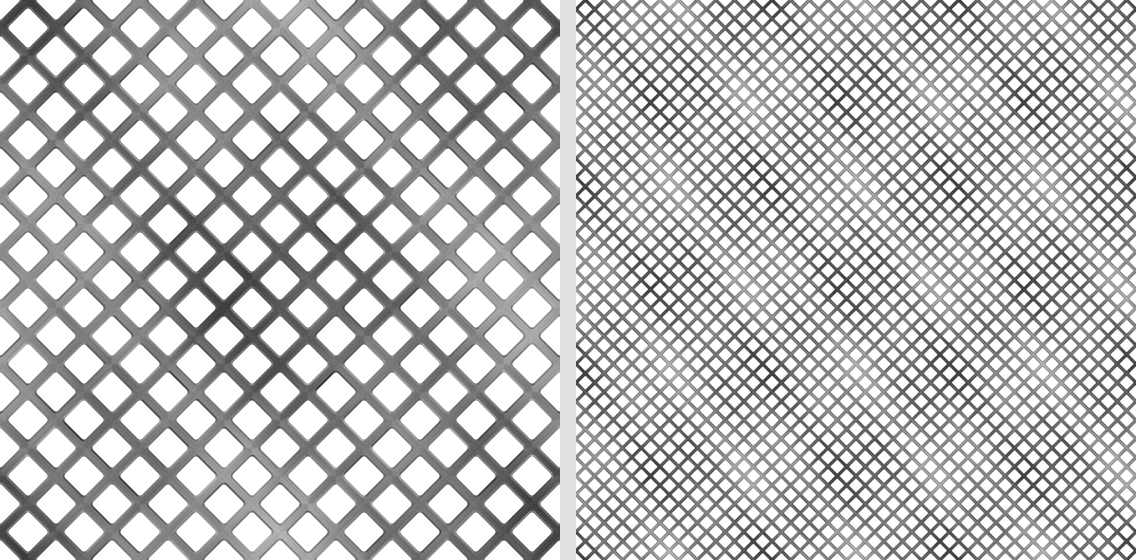
Left: one tile. Right: repeated 3 by 3.
Reproduce this texture procedurally as a WebGL 2 fragment shader.

```glsl
#version 300 es
precision highp float;

uniform vec2 u_resolution;
out vec4 fragColor;

#define REPEATS 10.0        // diamonds across and down
#define HOLE_HALF 0.371     // half side of a hole, in lattice steps
#define HOLE_RADIUS 0.078   // corner rounding of a hole
#define RIM_WIDTH 0.05      // bevel around each hole
#define RIM_REFLECT 0.20    // how far the bevel looks into the reflection
#define RIM_VARIATION 0.13  // bevel change from hole to hole
#define METAL_TONE 0.465
#define METAL_CONTRAST 1.0
#define BRUSH_AMOUNT 0.012
#define BACKDROP vec3(1.0)

const float TAU = 6.2831853;

float hash(vec2 cell) {
    vec3 v = fract(vec3(cell.xyx) * vec3(0.1031, 0.1030, 0.0973));
    v += dot(v, v.yzx + 33.33);
    return fract((v.x + v.y) * v.z);
}

// Broad reflection: whole-numbered waves keep it periodic
float reflection(vec2 p) {
    float waves = -0.085 * cos(TAU * (p.x + p.y))
                  - 0.075 * cos(TAU * (p.x - p.y))
                  - 0.060 * cos(TAU * (3.0 * p.x + 2.0 * p.y - 0.19))
                  + 0.025 * sin(TAU * (4.0 * p.x - 5.0 * p.y + 0.3));
    return METAL_TONE + METAL_CONTRAST * waves;
}

// Turns between canvas axes and the diagonal lattice
vec2 diagonal(vec2 v) {
    return vec2(v.x + v.y, v.x - v.y);
}

// Flat top of the bars, brushed along their length
float faceTone(vec2 p, vec2 lattice, float alongB) {
    vec2 direction = mix(vec2(1.0, 1.0), vec2(1.0, -1.0), alongB);
    float across = mix(lattice.y, lattice.x, alongB);
    float brush = sin(TAU * 7.0 * across) + 0.6 * sin(TAU * 17.0 * across + 1.3);
    return reflection(p + 0.025 * direction) + BRUSH_AMOUNT * brush;
}

void main() {
    vec2 p = gl_FragCoord.xy / u_resolution;
    float aa = REPEATS * 1.4142 / min(u_resolution.x, u_resolution.y);

    // Nearest hole and its wrapped identity
    vec2 lattice = diagonal(p * REPEATS);
    vec2 hole = floor(lattice + 0.5);
    vec2 local = lattice - hole;
    vec2 id = mod(diagonal(hole), 2.0 * REPEATS);

    // Distance to the rounded hole, with its outward normal
    vec2 q = abs(local) - HOLE_HALF + HOLE_RADIUS;
    vec2 outer = max(q, 0.0);
    float dist = length(outer) + min(max(q.x, q.y), 0.0) - HOLE_RADIUS;
    vec2 normal = sign(local) * outer / max(length(outer), 1e-4);

    // Brushed face, blended where bars cross
    float alongB = smoothstep(-0.06, 0.06, q.x - q.y);
    float face = faceTone(p, lattice, alongB);

    // Bevel mirrors another part of the reflection, uneven per hole
    vec2 tilt = diagonal(normal) * 0.7071;
    float side = dot(normal, vec2(0.6, -0.8));
    float uneven = (hash(id) - 0.5) + 0.7 * side * (hash(id + 41.0) - 0.5);
    float rim = reflection(p + RIM_REFLECT * tilt) + RIM_VARIATION * uneven;
    rim = mix(face, rim, 0.85);

    // Fine worn glint on the crest of the bevel
    float glint = smoothstep(0.02, 0.0, abs(dist - RIM_WIDTH));
    float onFace = smoothstep(-0.5, 0.5, (dist - RIM_WIDTH) / max(aa, 0.015));
    float metal = mix(rim, face, onFace);
    metal += 0.07 * glint * hash(id + 17.0);
    metal -= 0.06 * smoothstep(0.022, 0.0, dist) * hash(id + 73.0);

    float solid = smoothstep(-0.7 * aa, 0.7 * aa, dist);
    fragColor = vec4(mix(BACKDROP, vec3(clamp(metal, 0.0, 1.0)), solid), 1.0);
}
```
